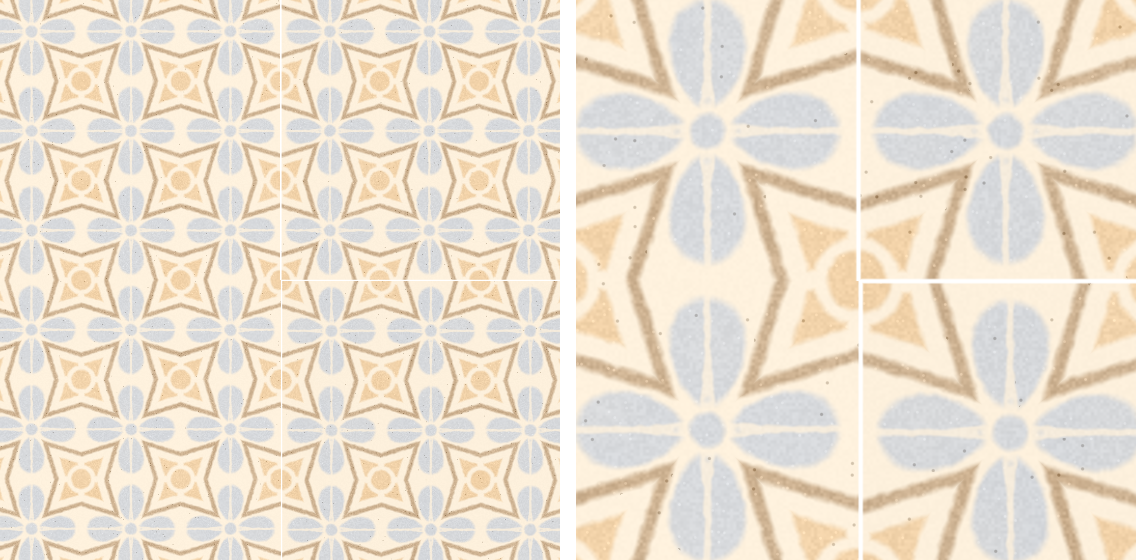
Left, the full canvas; right, a detail of the centre.
Reproduce this pattern procedurally as a three.js fragment shader.

```glsl
// Cement floor tiles: blue-grey four-petal flowers on a square lattice, with a
// brown-outlined four-point star between every four. Each shape is a distance in
// lattice units with soft edges; hashed grain, specks and tile joints add the wear.
#define REPEATS 5.63
#define ORIGIN vec2(0.317, 0.314)
#define JOINT vec2(0.5015, 0.4993)
#define JOINT_HALF 0.0013
#define SOFT 0.014
#define LINE_HALF 0.0205
#define GRAIN 0.055
#define CREAM vec3(0.995, 0.945, 0.866)
#define BLUE vec3(0.838, 0.848, 0.862)
#define BROWN vec3(0.795, 0.685, 0.555)
#define TAN vec3(0.945, 0.820, 0.655)

varying vec2 vUv;

float hash(vec2 p) {
  vec3 q = fract(vec3(p.xyx) * 0.1031);
  q += dot(q, q.yzx + 33.33);
  return fract((q.x + q.y) * q.z);
}

float valueNoise(vec2 p) {
  vec2 i = floor(p), f = fract(p);
  f = f * f * (3.0 - 2.0 * f);
  return mix(mix(hash(i), hash(i + vec2(1.0, 0.0)), f.x),
             mix(hash(i + vec2(0.0, 1.0)), hash(i + 1.0), f.x), f.y);
}

// Coverage of a shape from its signed distance.
float fill(float d) {
  return 1.0 - smoothstep(-SOFT, SOFT, d);
}

// Fold into one octant: x along the nearer axis, y away from it.
vec2 foldOctant(vec2 p) {
  p = abs(p);
  return vec2(max(p.x, p.y), min(p.x, p.y));
}

// Egg-shaped petal, narrow toward the flower centre, split by a pale rib.
float petal(vec2 o) {
  float along = (o.x - 0.26) / 0.18;
  float halfWidth = 0.125 * (1.0 + 0.2 * clamp(along, -1.0, 1.0));
  float body = fill((length(vec2(along, o.y / halfWidth)) - 1.0) * 0.125);
  float rib = mix(0.017, 0.004, smoothstep(0.08, 0.24, o.x));
  return body * (1.0 - 0.8 * (1.0 - smoothstep(rib, rib + 0.014, o.y)));
}

float flower(vec2 o) {
  float eye = fill(length(o) - 0.059);
  float dots = 0.55 * fill(length(o - vec2(0.103, 0.0)) - 0.012);
  return max(petal(o), max(eye, dots));
}

// Signed distance to the star's sides, from notch (0.25, 0) to tip (0.36, 0.36).
float starSide(vec2 o) {
  return dot(o - vec2(0.25, 0.0), normalize(vec2(0.36, -0.11)));
}

// Central disc and four corner wedges.
float starFilling(vec2 o, float side) {
  float r = length(o);
  float wedge = max(max(side + 0.095, 0.145 - r), 0.034 - o.y);
  return max(fill(r - 0.099), fill(wedge));
}

// One random speck per grid cell, present with the given chance.
float speck(vec2 p, float chance) {
  vec2 id = floor(p);
  vec2 centre = 0.3 + 0.4 * vec2(hash(id + 17.0), hash(id + 59.0));
  float spot = 1.0 - smoothstep(0.12, 0.38, length(fract(p) - centre));
  return spot * step(1.0 - chance, hash(id + 7.0));
}

void main() {
  // Slight misalignment of the lower right tile
  float rightSide = step(JOINT.x, vUv.x), lower = step(vUv.y, JOINT.y);
  vec2 cell = vUv * REPEATS - ORIGIN - vec2(0.015, -0.010) * rightSide * lower;

  // Uneven pigment edges
  float fine = valueNoise(vUv * 540.0) - 0.5;
  float cloud = valueNoise(vUv * 26.0 + 9.0) - 0.5;
  cell += 0.008 * (vec2(valueNoise(vUv * 210.0), valueNoise(vUv * 210.0 + 71.0)) - 0.5);

  vec2 flowerOct = foldOctant(fract(cell + 0.5) - 0.5);
  vec2 starOct = foldOctant(fract(cell) - 0.5);
  float side = starSide(starOct);
  float blue = flower(flowerOct);
  float tan_ = starFilling(starOct, side);
  float brown = fill(abs(side) - LINE_HALF);

  // Colour layers
  vec3 color = mix(CREAM, BLUE, blue * (0.97 + 0.10 * cloud));
  color = mix(color, TAN, tan_ * (0.96 + 0.16 * cloud));
  color = mix(color, BROWN, brown * (0.95 + 0.16 * cloud));

  // Grain is strongest in the pigments, with a few dark and pale specks
  float pigment = max(blue * 0.6, max(tan_ * 0.8, brown * 1.3));
  color += fine * GRAIN * (0.25 + pigment);
  float worn = smoothstep(0.45, 0.8, valueNoise(vUv * 7.0 + 3.0));
  color -= vec3(0.17, 0.18, 0.19) * speck(vUv * 270.0, 0.006 + 0.02 * pigment * (0.4 + worn));
  color += 0.07 * pigment * speck(vUv * 310.0 + 40.0, 0.05);
  color += 0.008 * (hash(vec2(rightSide, lower) + 5.0) - 0.5);

  // White joints: full height, and across the right half only
  float jointX = abs(vUv.x - JOINT.x - 0.0013 * lower);
  float jointY = abs(vUv.y - JOINT.y) + (1.0 - rightSide);
  float joint = 1.0 - smoothstep(JOINT_HALF * 0.4, JOINT_HALF * 1.6, min(jointX, jointY));
  gl_FragColor = vec4(mix(color, vec3(1.0), joint), 1.0);
}
```
